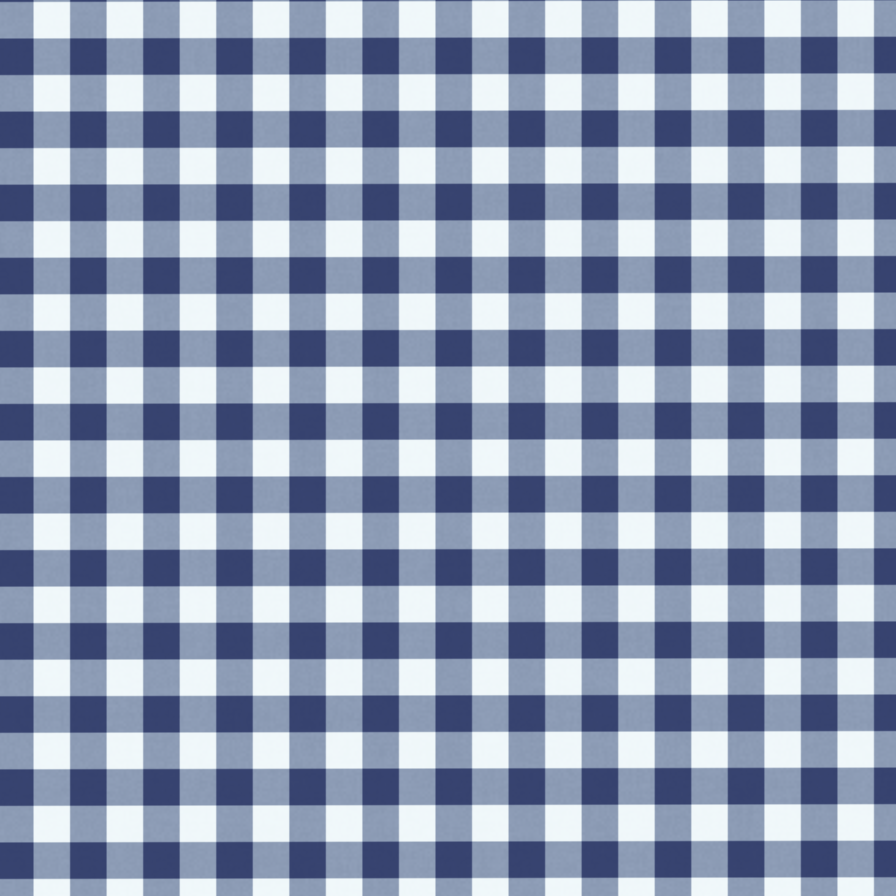
Write a Shadertoy shader that draws this pattern.

```glsl
const vec3 PALE = vec3(0.94, 0.97, 0.98);
const vec3 MID = vec3(0.55, 0.61, 0.71);
const vec3 DARK = vec3(0.215, 0.262, 0.437);

const float REPEATS = 12.26;                      // checks across the canvas
const float BAND_SHARE = 0.5;                     // band width over period
const vec2 BAND_CENTER = vec2(0.0986, 0.9366);    // middle of one dark square
const float TILT = 0.002;                         // slight rise of the weft
const float SOFTNESS = 0.0012;                    // least half width of an edge
const float GRAIN_SCALE = 330.0;
const float THREAD_SCALE = 260.0;
const float THREAD_STRETCH = 0.12;
const float GRAIN_PLAIN = 0.010;
const float GRAIN_MIXED = 0.035;

float hash(vec2 p) {
    vec3 q = fract(vec3(p.xyx) * 0.1031);
    q += dot(q, q.yzx + 33.33);
    return fract((q.x + q.y) * q.z);
}

float valueNoise(vec2 p) {
    vec2 cell = floor(p);
    vec2 f = fract(p);
    f = f * f * (3.0 - 2.0 * f);
    float low = mix(hash(cell), hash(cell + vec2(1.0, 0.0)), f.x);
    float high = mix(hash(cell + vec2(0.0, 1.0)), hash(cell + 1.0), f.x);
    return mix(low, high, f.y);
}

// Coverage of evenly spaced bands along each axis
vec2 bandCoverage(vec2 p, float blur) {
    vec2 fromCenter = abs(fract(p * REPEATS + 0.5) - 0.5) / REPEATS;
    float halfWidth = 0.5 * BAND_SHARE / REPEATS;
    return 1.0 - smoothstep(halfWidth - blur, halfWidth + blur, fromCenter);
}

// Fine speckle mixed with threads running both ways, centred on zero
float clothGrain(vec2 p) {
    float speckle = valueNoise(p * GRAIN_SCALE);
    float warp = valueNoise(p * THREAD_SCALE * vec2(1.0, THREAD_STRETCH) + 17.0);
    float weft = valueNoise(p * THREAD_SCALE * vec2(THREAD_STRETCH, 1.0) + 53.0);
    return 0.5 * speckle + 0.25 * (warp + weft) - 0.5;
}

void mainImage(out vec4 fragColor, in vec2 fragCoord) {
    vec2 uv = fragCoord / iResolution.y;
    float blur = max(SOFTNESS, 0.75 / iResolution.y);

    // Crossing bands: none, one or two layers of dye
    vec2 p = uv - BAND_CENTER - vec2(0.0, TILT * uv.x);
    vec2 bands = bandCoverage(p, blur);
    float layers = bands.x + bands.y;
    vec3 color = mix(PALE, MID, min(layers, 1.0));
    color = mix(color, DARK, max(layers - 1.0, 0.0));

    // Grain shows most where dyed and plain threads mix
    float mixed = 1.0 - abs(layers - 1.0);
    color += clothGrain(uv) * mix(GRAIN_PLAIN, GRAIN_MIXED, mixed);

    fragColor = vec4(clamp(color, 0.0, 1.0), 1.0);
}
```
